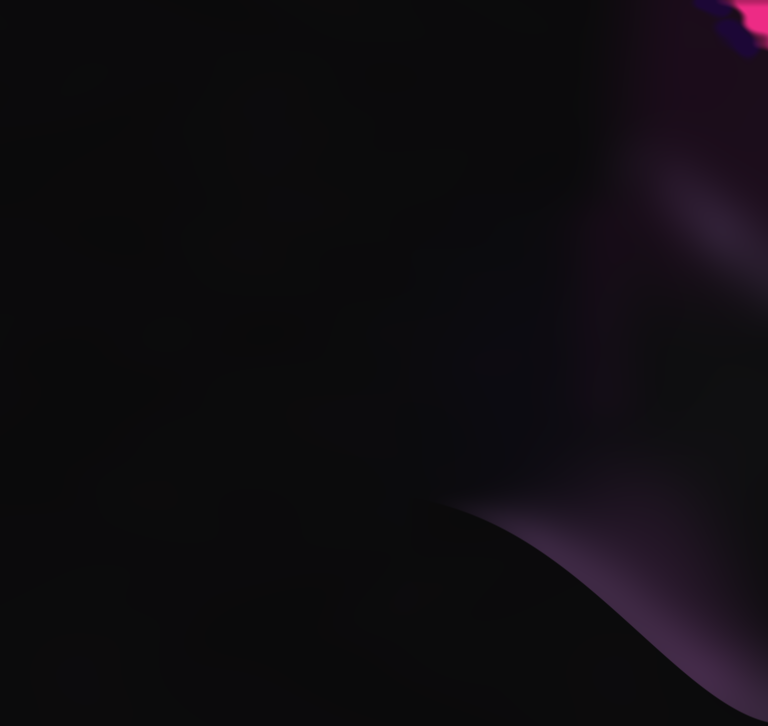
Give the GLSL for this background, as a Shadertoy shader.

```glsl
// Near-black backdrop with a curved violet fold, a dim plum haze and a pink corner light.

// Colours
const vec3 BASE       = vec3(0.043, 0.041, 0.046);
const vec3 BLUE_HAZE  = vec3(0.004, 0.002, 0.020);
const vec3 PLUM_HAZE  = vec3(0.062, 0.008, 0.056);
const vec3 GREY_HAZE  = vec3(0.016, 0.018, 0.020);
const vec3 STREAK     = vec3(0.062, 0.055, 0.080);
const vec3 PLUME      = vec3(0.085, 0.035, 0.090);
const vec3 FOLD_LIGHT = vec3(0.165, 0.105, 0.180);
const vec3 NAVY       = vec3(0.110, 0.025, 0.230);
const vec3 PINK       = vec3(0.930, 0.170, 0.520);

// Layout, as fractions of the canvas
const float FOLD_TIP    = 0.550;
const vec2  FOLD_MIDDLE = vec2(0.833, 0.128);
const float FOLD_SLOPE  = -0.96;
const vec2  FOLD_BEND   = vec2(6.5, 9.3);
const float GRAIN       = 0.0025;

// Height of the S-shaped lower edge of the fold
float foldHeight(float x) {
    float u = x - FOLD_MIDDLE.x;
    return FOLD_MIDDLE.y + FOLD_SLOPE * u + (FOLD_BEND.x + FOLD_BEND.y * u) * u * u * u;
}

float softBlob(vec2 p, vec2 centre, vec2 radius) {
    vec2 d = (p - centre) / radius;
    return exp(-dot(d, d));
}

float softLine(vec2 p, vec2 a, vec2 b, float width) {
    vec2 ab = b - a;
    float t = clamp(dot(p - a, ab) / dot(ab, ab), 0.0, 1.0);
    float d = length(p - a - ab * t) / width;
    return exp(-d * d);
}

// Slow uneven tint from layered sines
float mottling(vec2 p) {
    float sum = 0.0;
    for (int i = 1; i <= 3; i++) {
        float f = 9.0 * float(i);
        sum += sin(f * p.x + 2.0 * sin(f * 0.7 * p.y)) * sin(f * p.y + float(i)) / float(i);
    }
    return sum;
}

// Dim clouds behind the fold
vec3 haze(vec2 p) {
    vec3 c = BLUE_HAZE * softBlob(p, vec2(0.68, 0.46), vec2(0.13, 0.24));
    float leftEdge = 0.79 + 0.25 * (p.y - 0.78) * (p.y - 0.78);
    float plum = smoothstep(leftEdge - 0.055, leftEdge + 0.10, p.x);
    c += PLUM_HAZE * plum * smoothstep(0.50, 0.72, p.y);
    c += PLUM_HAZE * 0.45 * softLine(p, vec2(0.78, 0.68), vec2(0.79, 0.46), 0.05);
    c += GREY_HAZE * softBlob(p, vec2(0.95, 0.43), vec2(0.16, 0.20));
    float fade = smoothstep(0.82, 0.95, p.x);
    c += STREAK * fade * softLine(p, vec2(0.87, 0.735), vec2(1.02, 0.615), 0.05);
    c += STREAK * 0.35 * softLine(p, vec2(0.84, 0.77), vec2(0.93, 0.69), 0.05);
    return c;
}

// Violet light resting on the fold, with a plume rising from it
vec3 foldGlow(vec2 p, float height) {
    float along = smoothstep(FOLD_TIP, 0.83, p.x);
    float thickness = mix(0.012, 0.085, along);
    float h = max(height, 0.0) / thickness;
    float rim = exp(-h * h) * smoothstep(FOLD_TIP, 0.72, p.x);
    float plume = softLine(p, vec2(0.81, 0.38), vec2(0.93, 0.10), 0.085);
    plume *= smoothstep(0.46, 0.20, p.y);
    float skirt = softBlob(p, vec2(0.77, 0.25), vec2(0.11, 0.10));
    return FOLD_LIGHT * rim + PLUME * (0.85 * plume + 0.35 * skirt);
}

// Pink wedge in the top right corner with ragged navy fringes
vec3 cornerLight(vec3 c, vec2 p) {
    float wobble = 0.004 * sin(p.x * 130.0) + 0.003 * sin(p.y * 210.0);
    float navy = softLine(p, vec2(0.915, 0.998), vec2(0.942, 0.988), 0.016);
    navy = max(navy, softLine(p, vec2(0.950, 0.960), vec2(0.972, 0.936), 0.020));
    c = mix(c, NAVY, 0.85 * smoothstep(0.25, 0.85, navy + wobble * 20.0));
    float side = dot(p - vec2(0.948, 0.995), normalize(vec2(0.065, 0.052))) + wobble;
    float wedge = smoothstep(-0.006, 0.012, side);
    float topShade = mix(0.75, 1.0, smoothstep(1.0, 0.988, p.y));
    return mix(c, PINK * topShade, wedge);
}

void mainImage(out vec4 fragColor, in vec2 fragCoord) {
    vec2 p = fragCoord / iResolution.xy;
    float height = p.y - foldHeight(p.x);

    // Light only shows above the fold edge; left of its tip the edge is open
    float edge = 1.2 / iResolution.y;
    float above = smoothstep(-edge, edge, height);
    above = mix(1.0, above, smoothstep(FOLD_TIP - 0.03, FOLD_TIP + 0.01, p.x));

    vec3 color = BASE + GRAIN * mottling(p) * vec3(1.0, 0.6, 1.0);
    color += above * (haze(p) + foldGlow(p, height));
    color = cornerLight(color, p);
    fragColor = vec4(clamp(color, 0.0, 1.0), 1.0);
}
```
